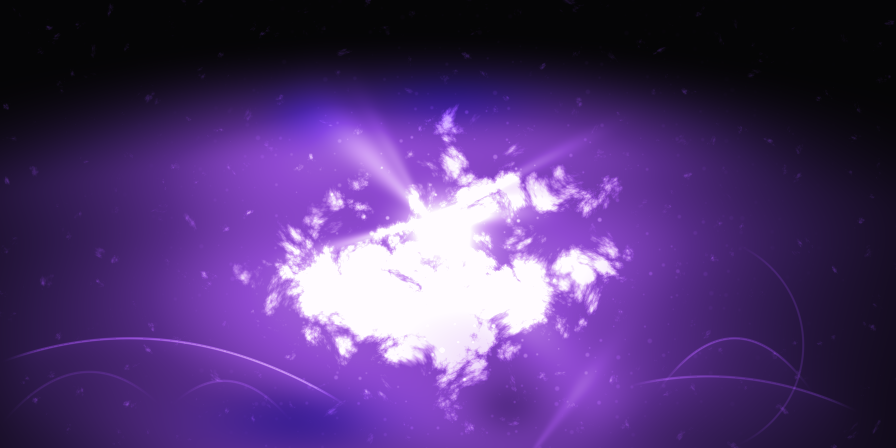
This background is drawn by a Shadertoy shader. Its source:

```glsl
const vec3 BLACK = vec3(0.02, 0.018, 0.025);
const vec3 DUSK = vec3(0.18, 0.10, 0.30);
const vec3 PLUM = vec3(0.34, 0.17, 0.54);
const vec3 VIOLET = vec3(0.56, 0.29, 0.82);
const vec3 LILAC = vec3(0.80, 0.59, 0.95);
const vec3 WHITE = vec3(1.0, 0.985, 1.0);

vec2 hash2(vec2 cell) {
    vec3 h = fract(cell.xyx * vec3(0.1031, 0.1030, 0.0973));
    h += dot(h, h.yzx + 33.33);
    return fract((h.xx + h.yz) * h.zy);
}

// Distance to the nearest scattered feature point
float cellular(vec2 p) {
    vec2 cell = floor(p), f = fract(p);
    float nearest = 2.0;
    for (int y = -1; y <= 1; y++)
        for (int x = -1; x <= 1; x++) {
            vec2 o = vec2(x, y);
            nearest = min(nearest, length(o + hash2(cell + o) - f));
        }
    return nearest;
}

// Layered cellular puffs, roughly centred on zero
float puffs(vec2 p, float scale) {
    float sum = 0.0, amp = 0.5;
    for (int i = 0; i < 5; i++) {
        sum += amp * (0.47 - cellular(p * scale + float(i) * 7.3));
        p = mat2(0.8, 0.6, -0.6, 0.8) * p;
        scale *= 2.0;
        amp *= 0.6;
    }
    return sum;
}

float blob(vec2 p, vec2 center, vec2 radius) {
    vec2 q = (p - center) / radius;
    return exp(-dot(q, q));
}

// Beam that widens and fades with distance from its source
float ray(vec2 p, vec2 source, float angle, float spread, float reach) {
    vec2 q = p - source, dir = vec2(cos(angle), sin(angle));
    float along = dot(q, dir);
    float across = dot(q, vec2(-dir.y, dir.x)) / (0.004 + spread * max(along, 0.0));
    return exp(-across * across) * smoothstep(-0.01, 0.04, along)
         * (1.0 - smoothstep(0.2 * reach, reach, along));
}

float span(float x, float start, float end) {
    return smoothstep(start, start + 0.1, x) * (1.0 - smoothstep(end - 0.1, end, x));
}

// Fine parabolic thread with a soft veil beneath it
float arch(vec2 p, vec2 peak, float bend, vec2 ends, float px) {
    float dx = p.x - peak.x;
    float d = (p.y - peak.y + bend * dx * dx) / sqrt(1.0 + 4.0 * bend * bend * dx * dx);
    float thread = 1.0 - smoothstep(0.0008, 0.0008 + 1.5 * px, abs(d));
    float veil = 0.22 * exp(-abs(d) / 0.035) * step(d, 0.0);
    return (thread + veil) * span(p.x, ends.x, ends.y);
}

float sparkles(vec2 p, float scale, float px) {
    vec2 cell = floor(p * scale), rnd = hash2(cell + 19.0);
    float d = length(fract(p * scale) - 0.2 - 0.6 * rnd) / scale;
    float size = 0.001 + 0.004 * rnd.x * rnd.x;
    return step(0.62, rnd.y) * (1.0 - smoothstep(size - px, size + px, d));
}

float cloudMass(vec2 p) {
    float mass = blob(p, vec2(0.79, 0.385), vec2(0.18, 0.11));
    mass += blob(p, vec2(0.96, 0.28), vec2(0.20, 0.10));
    mass += 0.8 * blob(p, vec2(1.17, 0.365), vec2(0.15, 0.075));
    mass += 0.85 * blob(p, vec2(1.13, 0.57), vec2(0.16, 0.06));
    mass += 0.5 * blob(p, vec2(1.0, 0.69), vec2(0.05, 0.10));
    mass += 0.5 * blob(p, vec2(1.33, 0.42), vec2(0.08, 0.05));
    mass += 0.35 * blob(p, vec2(1.35, 0.56), vec2(0.05, 0.05));
    mass += 0.4 * blob(p, vec2(0.75, 0.58), vec2(0.06, 0.05));
    return mass + 0.35 * blob(p, vec2(1.03, 0.13), vec2(0.06, 0.12));
}

// Six tones, one for each unit of light
vec3 tone(float light) {
    vec3 c = mix(BLACK, DUSK, clamp(light, 0.0, 1.0));
    c = mix(c, PLUM, clamp(light - 1.0, 0.0, 1.0));
    c = mix(c, VIOLET, clamp(light - 2.0, 0.0, 1.0));
    c = mix(c, LILAC, clamp(light - 3.0, 0.0, 1.0));
    return mix(c, WHITE, clamp(light - 4.0, 0.0, 1.0));
}

void mainImage(out vec4 fragColor, in vec2 fragCoord) {
    vec2 p = fragCoord / iResolution.y;
    float px = 1.0 / iResolution.y;
    vec2 core = vec2(0.96, 0.51);

    // Broad haze beneath a dark upper edge
    vec2 q = p - vec2(0.93, 0.42);
    float light = 3.15 * exp(-pow(length(q) / 0.8, 2.5));
    light *= 1.0 - smoothstep(0.65, 0.93, p.y + 0.12 * q.x * q.x);
    light += 0.12 * light * sin(p.x * 5.0 + 2.0 * sin(p.y * 6.0)) * sin(p.y * 9.0 + p.x * 3.0);
    light -= 0.6 * blob(p, vec2(0.68, 0.07), vec2(0.16, 0.08));
    light -= 0.6 * blob(p, vec2(1.13, 0.09), vec2(0.08, 0.06));

    // Beams
    light += 1.15 * ray(p, core, 2.34, 0.16, 0.50);
    light += 0.5 * ray(p, core, 2.08, 0.06, 0.44);
    light += 0.8 * ray(p, core, 0.48, 0.035, 0.56);
    light += 1.6 * ray(p, core, 3.42, 0.05, 0.40);
    light += 1.8 * ray(p, core, 0.10, 0.12, 0.34);
    light += 0.8 * ray(p, core, -0.82, 0.16, 0.78);
    light += 0.4 * ray(p, vec2(1.18, -0.02), 0.92, 0.07, 0.45);
    light += 0.5 * blob(p, vec2(1.33, 0.11), vec2(0.13, 0.09));

    // Billowing cloud and burning core
    vec2 warp = 0.012 * sin(p.yx * vec2(31.0, 27.0) + 2.0 * sin(p * 17.0));
    float density = cloudMass(p) + 1.5 * puffs(p + warp, 13.0);
    light += 2.0 * smoothstep(0.36, 0.92, density);
    light += 3.2 * blob(p, vec2(0.99, 0.485), vec2(0.09, 0.075));

    // Drifting threads
    float threads = arch(p, vec2(0.29, 0.245), 0.64, vec2(0.0, 0.78), px);
    threads += 0.4 * arch(p, vec2(0.20, 0.17), 3.0, vec2(0.0, 0.36), px);
    threads += 0.4 * arch(p, vec2(0.50, 0.15), 4.0, vec2(0.38, 0.66), px);
    threads += 0.8 * arch(p, vec2(1.64, 0.245), 4.0, vec2(1.46, 1.82), px);
    threads += 0.7 * arch(p, vec2(1.58, 0.16), 0.7, vec2(1.40, 1.92), px);
    float ring = abs(length(p - vec2(1.55, 0.23)) - 0.243);
    threads += 0.5 * (1.0 - smoothstep(0.0005, 0.0005 + 1.5 * px, ring)) * smoothstep(1.64, 1.74, p.x);
    light += 1.1 * threads;

    // Sparks around the burst
    float sparkArea = blob(p, vec2(1.05, 0.42), vec2(0.42, 0.36));
    light += 1.3 * sparkArea * (sparkles(p, 17.0, px) + 0.7 * sparkles(p + 0.37, 29.0, px));

    vec3 color = tone(light);
    float blueGlow = blob(p, vec2(0.69, 0.74), vec2(0.09, 0.06))
                   + blob(p, vec2(1.0, 0.77), vec2(0.18, 0.06))
                   + blob(p, vec2(0.68, 0.06), vec2(0.20, 0.07));
    color += blueGlow * vec3(-0.06, -0.03, 0.10);
    fragColor = vec4(clamp(color, 0.0, 1.0), 1.0);
}
```
